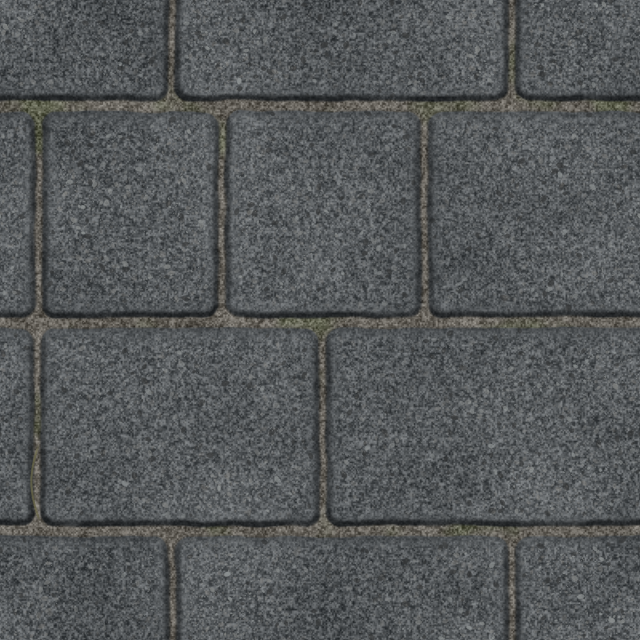
This texture is drawn by a WebGL 2 fragment shader. Its source:

```glsl
#version 300 es
precision highp float;
// Weathered grey concrete pavers in three staggered courses with sandy joints.
uniform vec2 u_resolution;
out vec4 fragColor;

// Joint positions; a course with two joints repeats one of them
const vec3 COURSE_Y = vec3(0.171, 0.497, 0.835);
const vec3 JOINTS_WIDE = vec3(0.269, 0.800, 0.800);
const vec3 JOINTS_MIXED = vec3(0.058, 0.504, 0.504);
const vec3 JOINTS_SMALL = vec3(0.060, 0.347, 0.663);
const vec2 HALF_GAP = vec2(0.0065, 0.0095);
const float CORNER = 0.021;
const float EDGE_WOBBLE = 0.007;
const float SHADOW_WIDTH = 0.011;

const vec3 STONE = vec3(0.330, 0.345, 0.355);
const vec3 SAND = vec3(0.400, 0.385, 0.358);
const vec3 SHADOW = vec3(0.125, 0.135, 0.142);
const vec3 CHIP_COOL = vec3(0.57, 0.59, 0.59);
const vec3 CHIP_WARM = vec3(0.48, 0.455, 0.425);
const vec3 PIT = vec3(0.20, 0.205, 0.205);
const vec3 GRASS = vec3(0.43, 0.42, 0.29);

float hash(vec2 p, float seed) {
    uvec3 q = uvec3(vec3(p, seed)) * 1664525u + 1013904223u;
    q.x += q.y * q.z; q.y += q.z * q.x; q.z += q.x * q.y;
    q ^= q >> 16u;
    q.x += q.y * q.z;
    return float(q.x >> 8u) / 16777216.0;
}

// Value noise that tiles over the canvas
float noise(vec2 uv, float cells, float seed) {
    vec2 p = uv * cells, i = floor(p), f = fract(p);
    f = f * f * (3.0 - 2.0 * f);
    vec2 a = mod(i, cells), b = mod(i + 1.0, cells);
    return mix(mix(hash(a, seed), hash(vec2(b.x, a.y), seed), f.x),
               mix(hash(vec2(a.x, b.y), seed), hash(b, seed), f.x), f.y);
}

float fbm(vec2 uv, float cells, float seed) {
    float sum = 0.0, weight = 0.5;
    for (int i = 0; i < 4; i++) {
        sum += weight * noise(uv, cells, seed + float(i));
        cells *= 2.0;
        weight *= 0.5;
    }
    return sum / 0.9375;
}

// Scattered angular grains: x = coverage, y = random value of the grain
vec2 grains(vec2 uv, float cells, float chance, float seed) {
    vec2 p = uv * cells, i = floor(p), best = vec2(0.0);
    float blur = 0.7 * cells / u_resolution.y + 0.04;
    for (int y = -1; y <= 1; y++)
    for (int x = -1; x <= 1; x++) {
        vec2 cell = i + vec2(x, y), id = mod(cell, cells);
        if (hash(id, seed) > chance) continue;
        vec2 q = p - cell - vec2(hash(id, seed + 1.0), hash(id, seed + 2.0));
        float angle = 6.283 * hash(id, seed + 3.0), c = cos(angle), s = sin(angle);
        q = abs(mat2(c, s, -s, c) * q) * vec2(1.0, 1.5);
        float size = mix(0.16, 0.48, pow(hash(id, seed + 4.0), 2.0));
        float dist = max(max(q.x, q.y), 0.72 * (q.x + q.y)) - size;
        float cover = 1.0 - smoothstep(-blur, blur, dist);
        if (cover > best.x) best = vec2(cover, hash(id, seed + 5.0));
    }
    return best;
}

// Distances to the nearest joint before and after x, wrapping around
vec2 jointGaps(vec3 joints, float x) {
    vec3 a = fract(x - joints), b = fract(joints - x);
    return vec2(min(a.x, min(a.y, a.z)), min(b.x, min(b.y, b.z)));
}

void main() {
    vec2 uv = gl_FragCoord.xy / u_resolution;
    float pixel = 1.0 / u_resolution.y;

    // Paver layout with slightly crumbled edges
    vec2 wobble = vec2(fbm(uv, 22.0, 1.0), fbm(uv, 22.0, 11.0)) - 0.5;
    vec2 pos = uv + EDGE_WOBBLE * wobble;
    float course = mod(dot(step(COURSE_Y, vec3(pos.y)), vec3(1.0)), 3.0);
    vec3 joints = course < 0.5 ? JOINTS_WIDE : course < 1.5 ? JOINTS_MIXED : JOINTS_SMALL;
    vec2 gx = jointGaps(joints, pos.x), gy = jointGaps(COURSE_Y, pos.y);
    vec2 p = 0.5 * vec2(gx.x - gx.y, gy.x - gy.y);
    vec2 halfSize = 0.5 * vec2(gx.x + gx.y, gy.x + gy.y) - HALF_GAP;
    vec2 q = abs(p) - halfSize + CORNER;
    float dist = length(max(q, 0.0)) + min(max(q.x, q.y), 0.0) - CORNER;
    float stoneId = hash(vec2(floor(fract(pos.x - gx.x) * 97.0 + 0.5), course), 5.0);

    // Shared grit and chips
    float grit = 0.22 * (noise(uv, 400.0, 20.0) - 0.5) + 0.16 * (noise(uv, 210.0, 21.0) - 0.5);
    float blotch = fbm(uv, 6.0, 30.0) - 0.5;
    vec2 fine = grains(uv, 190.0, 0.42, 40.0);
    vec2 coarse = grains(uv, 88.0, 0.30, 50.0);
    vec2 pits = grains(uv, 75.0, 0.13, 60.0);

    // Stone face: worn patches and smoother rims show fewer chips
    float inner = smoothstep(0.0, 0.03, -dist);
    float exposed = mix(0.3, 1.0, inner) * clamp(0.8 + 1.4 * blotch, 0.3, 1.0);
    vec3 stone = STONE + 0.13 * blotch + 0.03 * (stoneId - 0.5) + grit * mix(0.6, 1.0, inner);
    stone = mix(stone, PIT, 0.65 * pits.x);
    stone = mix(stone, mix(CHIP_WARM, CHIP_COOL, fine.y), fine.x * exposed * mix(0.15, 0.75, fine.y));
    stone = mix(stone, mix(CHIP_WARM, CHIP_COOL, coarse.y), coarse.x * exposed * mix(0.2, 0.85, coarse.y));

    // Sand joints with pebbles and faint moss
    vec3 sand = SAND + 1.1 * grit + 0.12 * (fbm(uv, 30.0, 70.0) - 0.5);
    sand = mix(sand, CHIP_WARM * 1.15, 0.5 * fine.x * fine.y);
    sand -= vec3(0.04, 0.015, 0.06) * smoothstep(0.55, 0.75, fbm(uv, 9.0, 80.0));
    float strandX = 0.062 - 0.013 * sin(3.14159 * (uv.y - 0.185) / 0.125);
    float strand = smoothstep(0.0012 + pixel, 0.0005, abs(uv.x - strandX));
    strand *= smoothstep(0.185, 0.195, uv.y) * smoothstep(0.31, 0.29, uv.y);

    // Dark rims, deepest along the lower edge
    vec3 color = mix(stone, sand, smoothstep(-pixel, pixel, dist));
    float lower = smoothstep(0.028, 0.004, p.y + halfSize.y);
    float upper = smoothstep(0.022, 0.004, halfSize.y - p.y);
    float depth = mix(mix(0.62, 0.2, upper), 0.95, lower);
    depth *= 0.5 + 0.9 * fbm(uv, 28.0, 90.0);
    float rim = smoothstep(-SHADOW_WIDTH, -0.002, dist) * smoothstep(0.005, 0.0, dist);
    color = mix(color, SHADOW + 0.3 * grit, clamp(rim * depth, 0.0, 0.95));
    color = mix(color, GRASS, 0.7 * strand);

    fragColor = vec4(clamp(color, 0.0, 1.0), 1.0);
}
```
